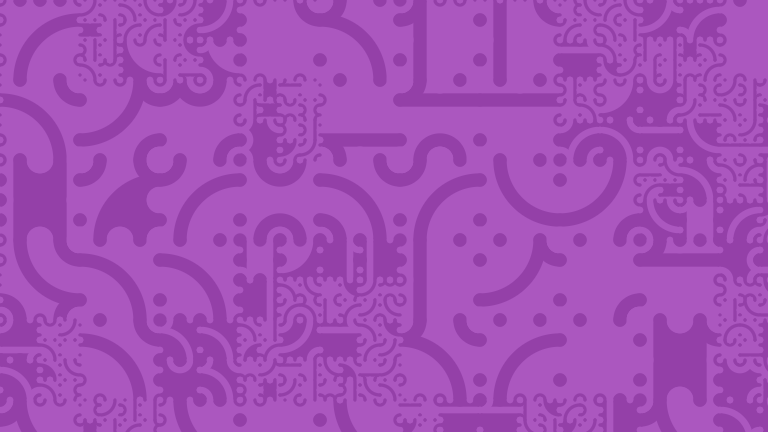
Give the GLSL for this pattern, as a Shadertoy shader.

```glsl
// Multi-scale Truchet tiling: square tiles of three sizes, each with two ports
// per side joined by arcs and bars. Ink and paper swap at every halving, and
// round "wings" past the tile edges knit the different sizes together.

vec4 hash4(vec2 c) {
    vec4 k = vec4(dot(c, vec2(127.1, 311.7)), dot(c, vec2(269.5, 183.3)),
                  dot(c, vec2(419.2, 371.9)), dot(c, vec2(73.7, 157.3)));
    return fract(sin(k) * 43758.55);
}

// Subdivision level (0 = largest) of the tile that covers p
int levelAt(vec2 p) {
    if (hash4(floor(p) + 5.0).x > 0.46) return 0;
    return hash4(floor(p * 2.0) + 71.0).y > 0.48 ? 1 : 2;
}

float band(float d) { return abs(d) - 1.0 / 12.0; }

// Signed distance to the ink inside a unit tile, randomly turned and mirrored
float motif(vec2 q, vec2 seed) {
    vec4 turn = hash4(seed), extra = hash4(seed + 37.0);
    if (turn.x < 0.5) q = q.yx;
    if (turn.y < 0.5) q.x = 1.0 - q.x;
    if (turn.z < 0.5) q.y = 1.0 - q.y;

    float corner = length(q), pick = turn.w, d = 1.0;
    if (pick < 0.38)      d = band(corner - 0.75);                       // sweep
    else if (pick < 0.62) d = band(q.y - 0.25);                          // bar
    else if (pick < 0.78) d = band(length(q - vec2(0.5, 0.0)) - 0.25);   // arch
    else if (pick < 0.86) d = corner - 0.75 - 1.0 / 12.0;                // wedge
    else if (pick < 0.92) d = abs(q.y - 0.5) - 1.0 / 3.0;                // slab

    // Optional small arcs around the corners, and a second arch
    if (extra.x < 0.4)  d = min(d, band(length(q - 1.0) - 0.25));
    if (extra.y < 0.3)  d = min(d, band(corner - 0.25));
    if (extra.z < 0.25) d = min(d, band(length(q - vec2(1.0, 0.0)) - 0.25));
    if (extra.w < 0.25 && pick > 0.38 && pick < 0.78)
        d = min(d, band(length(q - vec2(0.5, 1.0)) - 0.25));
    return d;
}

void mainImage(out vec4 fragColor, in vec2 fragCoord) {
    float tilesHigh = 5.4;
    vec2 p = vec2(fragCoord.x, iResolution.y - fragCoord.y) / iResolution.y * tilesHigh;
    float pixel = tilesHigh / iResolution.y;
    float shade = 0.0;   // 0 = light, 1 = dark

    // Paint large tiles first, smaller ones over them
    for (int level = 0; level < 3; level++) {
        float scale = exp2(float(level));
        float ink = level == 1 ? 0.0 : 1.0, paper = 1.0 - ink;
        float soft = pixel * scale;
        vec2 home = floor(p * scale);

        // Tile body
        if (levelAt((home + 0.5) / scale) == level) {
            float d = motif(p * scale - home, home + 113.0 * float(level));
            shade = mix(paper, ink, clamp(0.5 - d / soft, 0.0, 1.0));
        }

        // Wings of this tile and its neighbours, folded by symmetry
        for (int j = -1; j <= 1; j++)
        for (int i = -1; i <= 1; i++) {
            vec2 cell = home + vec2(i, j);
            if (levelAt((cell + 0.5) / scale) != level) continue;
            vec2 v = abs(p * scale - cell - 0.5);
            if (v.x < v.y) v = v.yx;
            float gap = min(length(v - 0.5), length(v - vec2(0.5, 0.0))) - 1.0 / 6.0;
            float port = length(v - vec2(0.5, 0.25)) - 1.0 / 12.0;
            shade = mix(shade, paper, clamp(0.5 - gap / soft, 0.0, 1.0));
            shade = mix(shade, ink, clamp(0.5 - port / soft, 0.0, 1.0));
        }
    }

    vec3 orchid = vec3(0.67, 0.34, 0.75), plum = vec3(0.58, 0.25, 0.66);
    fragColor = vec4(mix(orchid, plum, shade), 1.0);
}
```
